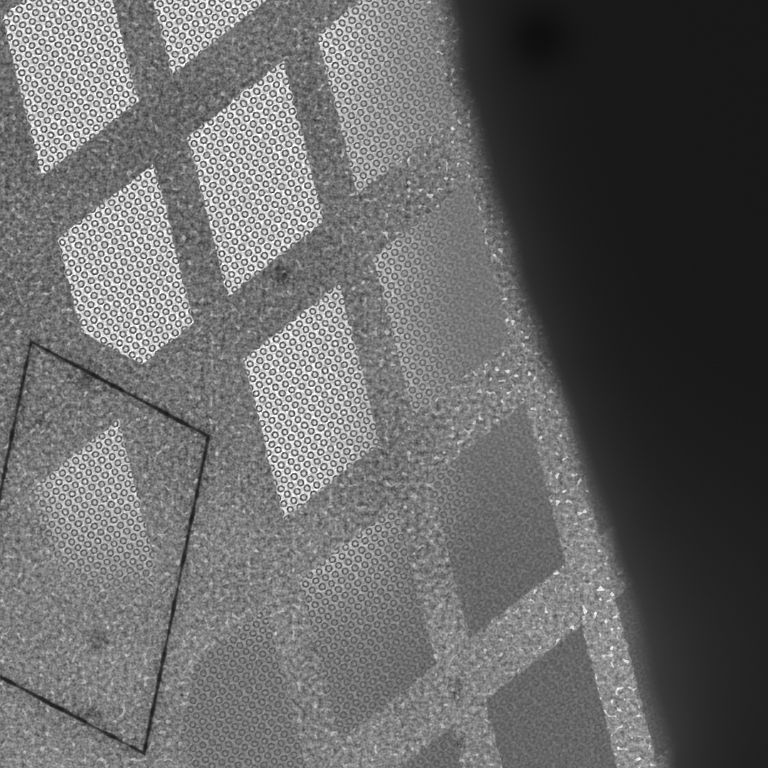
Give the GLSL for this texture, as a three.js fragment shader.

```glsl
varying vec2 vUv;

#define CELL_U vec2(0.169, 0.133)
#define CELL_V vec2(-0.073, 0.289)
#define CELL_ORIGIN vec2(0.333, 0.767)
#define CELL_HALF vec2(0.37, 0.36)
#define PATCH_U vec2(0.231, -0.123)
#define PATCH_V vec2(0.084, 0.413)
#define PATCH_CENTER vec2(0.114, 0.287)
#define RING_U vec2(0.0128, 0.0042)
#define RING_V vec2(0.0044, 0.0118)
#define RING_RADIUS 0.0036
#define EDGE 0.0018
#define SEA_TONE 0.095

float cross2(vec2 a, vec2 b) { return a.x * b.y - a.y * b.x; }

vec2 gradientAt(vec2 cell) {
  vec2 s = vec2(dot(cell, vec2(127.1, 311.7)), dot(cell, vec2(269.5, 183.3)));
  return 2.0 * fract(sin(s) * 43758.55) - 1.0;
}

float gradientNoise(vec2 p) {
  vec2 i = floor(p), f = fract(p);
  vec2 w = f * f * f * (f * (f * 6.0 - 15.0) + 10.0);
  vec2 e = vec2(1.0, 0.0);
  float low = mix(dot(gradientAt(i), f), dot(gradientAt(i + e), f - e), w.x);
  float high = mix(dot(gradientAt(i + e.yx), f - e.yx), dot(gradientAt(i + 1.0), f - 1.0), w.x);
  return mix(low, high, w.y);
}

// Coordinates of d in the skewed basis u, v
vec2 skew(vec2 d, vec2 u, vec2 v) {
  return vec2(cross2(d, v), cross2(u, d)) / cross2(u, v);
}

// Signed distance to a parallelogram, q in its skewed basis
float skewBox(vec2 q, vec2 u, vec2 v, vec2 halfSize) {
  vec2 heights = abs(cross2(u, v)) / vec2(length(v), length(u));
  vec2 e = (abs(q) - halfSize) * heights;
  return max(e.x, e.y);
}

float patchDistance(vec2 p) {
  return skewBox(skew(p - PATCH_CENTER, PATCH_U, PATCH_V), PATCH_U, PATCH_V, vec2(0.5));
}

float inside(float dist, float soft) { return 1.0 - smoothstep(-soft, soft, dist); }

// Small dark rings on a skewed, slightly warped lattice
float ringWeave(vec2 p) {
  p += 0.0016 * vec2(gradientNoise(p * 60.0), gradientNoise(p * 60.0 + 17.0));
  vec2 q = fract(skew(p, RING_U, RING_V)) - 0.5;
  float r = length(q.x * RING_U + q.y * RING_V);
  return inside(abs(r - RING_RADIUS) - 0.0010, 0.0017);
}

// Horizontal distance to the curved shore, positive on land
float shoreDistance(vec2 p) {
  float t = 1.0 - p.y;
  float x = 0.583 + 0.283 * mix(t, smoothstep(0.0, 1.0, t), 0.5);
  return x - p.x + 0.008 * gradientNoise(p * 14.0);
}

void main() {
  vec2 p = vUv;
  float shore = shoreDistance(p);
  float nearShore = 1.0 - smoothstep(0.0, 0.3, shore);
  float fine = gradientNoise(p * 310.0);
  float grain = gradientNoise(p * 150.0 + 31.0);
  float cloud = gradientNoise(p * 9.0 + 5.0);

  // Grainy ground with stains and bright specks
  float lower = 1.0 - smoothstep(0.1, 0.8, p.y);
  float ground = 0.415 + 0.055 * nearShore + 0.085 * lower + 0.06 * cloud;
  ground += 0.20 * fine + 0.25 * grain;
  ground -= 0.14 * smoothstep(0.25, 0.6, gradientNoise(p * 21.0)) * (1.0 - nearShore);
  float speck = smoothstep(0.16, 0.42, gradientNoise(p * 140.0 + 73.0));
  ground += speck * (0.17 + 0.16 * nearShore);

  // Repeated cells, kept clear of the outlined patch
  float patchDist = patchDistance(p);
  vec2 q = skew(p - CELL_ORIGIN, CELL_U, CELL_V);
  vec2 id = floor(q + 0.5);
  vec2 center = CELL_ORIGIN + id.x * CELL_U + id.y * CELL_V;
  float cellDist = skewBox(q - id, CELL_U, CELL_V, CELL_HALF);
  cellDist = max(cellDist, 0.042 - patchDist);
  float present = step(-1.5, id.x) * step(0.05, patchDistance(center));

  // Single shifted cell inside the patch
  vec2 inner = skew(p - vec2(0.118, 0.300), CELL_U, CELL_V);
  float innerDist = skewBox(inner, CELL_U, CELL_V, CELL_HALF);
  float innerFade = smoothstep(0.16, 0.30, p.y) * smoothstep(-0.42, -0.12, inner.x);
  float rough = 0.004 * gradientNoise(p * 90.0);
  float cellMask = present * inside(cellDist + rough, EDGE);
  cellMask = max(cellMask, inside(innerDist + rough, EDGE) * innerFade);

  // Cells lose light and contrast toward the shore and the bottom
  float level = smoothstep(-0.065, 0.195, shore - 0.3 * (1.0 - p.y) + 0.04 * cloud);
  level *= mix(0.2, 1.0, smoothstep(0.12, 0.40, p.y));
  level *= 1.0 - 0.2 * inside(patchDist, 0.01);
  float dimTone = mix(0.42, 0.48, smoothstep(0.25, 0.55, p.y));
  float cellTone = mix(dimTone, 0.88, level);
  cellTone -= ringWeave(p) * mix(0.06, 0.60, level) * (1.0 + 0.8 * grain);
  cellTone += fine * mix(0.09, 0.26, level) + grain * mix(0.09, 0.24, level);
  float land = mix(ground, cellTone, cellMask);

  // Dark, uneven outline and soft shadow of the patch
  float wear = gradientNoise(p * 45.0);
  float outline = inside(abs(patchDist) - 0.0020 - 0.0025 * wear, EDGE);
  land -= 0.10 * exp(-abs(patchDist) * 140.0);
  land = mix(land, 0.13 + 0.08 * grain, outline * clamp(0.85 + 0.4 * wear, 0.0, 1.0));

  // Smooth dark sea with haze along the shore
  float sea = SEA_TONE + 0.11 * exp(min(shore, 0.0) * 20.0);
  sea += 0.045 * exp(-18.0 * dot(p - vec2(0.88, 0.15), p - vec2(0.88, 0.15)));
  sea -= 0.05 * exp(-600.0 * dot(p - vec2(0.70, 0.95), p - vec2(0.70, 0.95)));
  sea += 0.008 * fine;

  float tone = mix(sea, land, smoothstep(-0.018, 0.026, shore));
  gl_FragColor = vec4(vec3(clamp(tone, 0.0, 1.0)), 1.0);
}
```
